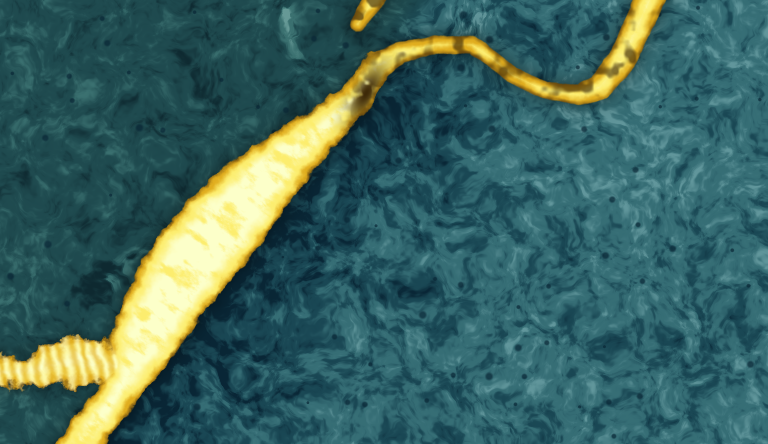
Write a WebGL 2 fragment shader that draws this texture.

```glsl
#version 300 es
precision highp float;
uniform vec2 u_resolution;
out vec4 fragColor;

// Spines of the strand: centre x, centre y, half width
const vec3 BODY[10] = vec3[10](
  vec3(.169, -.014, .045), vec3(.266, .117, .045), vec3(.320, .227, .074),
  vec3(.387, .347, .090), vec3(.466, .453, .097), vec3(.563, .561, .086),
  vec3(.653, .651, .062), vec3(.739, .721, .045), vec3(.804, .786, .038),
  vec3(.851, .851, .032));
const vec3 RIBBON[12] = vec3[12](
  vec3(.851, .851, .032), vec3(.901, .881, .023), vec3(.980, .899, .020),
  vec3(1.063, .899, .020), vec3(1.108, .869, .018), vec3(1.153, .831, .018),
  vec3(1.227, .797, .018), vec3(1.306, .786, .023), vec3(1.351, .804, .029),
  vec3(1.401, .865, .032), vec3(1.432, .932, .032), vec3(1.468, 1.011, .034));
const vec3 BRANCH[5] = vec3[5](
  vec3(-.011, .162, .038), vec3(.056, .162, .030), vec3(.113, .178, .045),
  vec3(.169, .185, .060), vec3(.250, .178, .050));

const vec3 DEEP = vec3(.035, .15, .21);
const vec3 TEAL = vec3(.10, .28, .33);
const vec3 MIST = vec3(.21, .43, .46);
const vec3 FROST = vec3(.38, .59, .61);
const vec3 BROWN = vec3(.24, .16, .03);
const vec3 GOLD = vec3(.88, .68, .12);
const vec3 LEMON = vec3(.99, .93, .43);
const vec3 CREAM = vec3(.99, 1., .79);

float hash(vec2 p) {
  return fract(sin(dot(p, vec2(127.1, 311.7))) * 43758.5453);
}

float noise(vec2 p) {
  vec2 i = floor(p), f = fract(p);
  f = f * f * (3. - 2. * f);
  return mix(mix(hash(i), hash(i + vec2(1, 0)), f.x),
             mix(hash(i + vec2(0, 1)), hash(i + vec2(1, 1)), f.x), f.y);
}

float fbm(vec2 p) {
  float sum = 0., amp = .5;
  for (int i = 0; i < 4; i++) {
    sum += amp * noise(p);
    p = mat2(.8, .6, -.6, .8) * p * 2.03 + 7.3;
    amp *= .5;
  }
  return sum / .9375;
}

// Distance to a segment whose half width changes along it
float taper(vec2 p, vec3 a, vec3 b) {
  vec2 ab = b.xy - a.xy;
  float t = clamp(dot(p - a.xy, ab) / dot(ab, ab), 0., 1.);
  return length(p - a.xy - ab * t) - mix(a.z, b.z, t);
}

// Soft elliptical spot, turned by an angle
float spot(vec2 p, vec2 centre, vec2 size, float angle) {
  float c = cos(angle), s = sin(angle);
  vec2 q = mat2(c, -s, s, c) * (p - centre) / size;
  return exp(-dot(q, q));
}

// Sparse pits, one at most in each cell
float pits(vec2 p, float cells) {
  vec2 id = floor(p * cells);
  vec2 centre = .25 + .5 * vec2(hash(id + 3.1), hash(id + 8.7));
  float radius = .06 + .12 * hash(id + 5.2);
  float r = length(fract(p * cells) - centre);
  return step(.80, hash(id)) * (1. - smoothstep(radius * .4, radius, r));
}

vec3 stone(vec2 p, float body) {
  vec2 warp = vec2(fbm(p * 9.), fbm(p * 9. + 31.)) - .5;
  float broad = fbm(p * 5. + 2.);
  float grain = fbm(p * 36. + warp * 5.);
  float fine = noise(p * 120. + warp * 8.);
  float side = dot(p - vec2(.466, .453), vec2(.78, -.625));
  float right = smoothstep(0., .08, side);
  // Broad light and shade
  float light = mix(.40, .66, right) + .10 * smoothstep(.9, 1.6, p.x) * right;
  light -= .62 * right * exp(-max(body, 0.) / .13);
  light -= .22 * spot(p, vec2(.20, .33), vec2(.16, .05), .75);
  light -= .20 * spot(p, vec2(.74, .87), vec2(.15, .06), 1.0);
  light -= .22 * spot(p, vec2(1.24, .94), vec2(.16, .08), 0.);
  light -= .18 * spot(p, vec2(.45, .03), vec2(.20, .14), .5);
  // Grain, then pale scuffs and pits
  float contrast = mix(.75, 1.25, right);
  light += contrast * ((grain - .5) * 1.05 + (fine - .5) * .22) + (broad - .5) * .45;
  float scuff = spot(p, vec2(.65, .95), vec2(.015, .075), .25)
    + .8 * spot(p, vec2(.27, .39), vec2(.06, .022), .8)
    + .7 * spot(p, vec2(1.06, .955), vec2(.06, .03), 0.);
  light += scuff * smoothstep(.35, .7, grain) * .9;
  vec3 col = mix(DEEP, TEAL, smoothstep(-.05, .36, light));
  col = mix(col, MIST, smoothstep(.36, .76, light));
  col = mix(col, FROST, smoothstep(.78, 1.25, light));
  col += vec3(.02, .012, -.02) * (1. - right);
  return mix(col, DEEP, .7 * pits(p, 15.));
}

vec3 strand(vec2 p, float depth, float thin, float branch) {
  float mottle = fbm(p * 24.);
  float fleck = noise(p * 75.);
  float pale = depth + (mottle - .5) * .025;
  vec3 col = mix(GOLD, LEMON, smoothstep(.006, .023, pale));
  float streak = fbm(mat2(.78, .625, -.625, .78) * p * vec2(28., 50.));
  col = mix(col, CREAM, smoothstep(.018, .05, pale) * smoothstep(.22, .55, streak));
  // Cross ridges on the branch, blotches on the ribbon
  float ridge = .5 + .5 * sin(p.x * 230. + p.y * 45. + mottle * 5.);
  col = mix(col, mix(GOLD, CREAM, ridge), .6 * branch);
  float blotch = smoothstep(.48, .72, noise(p * 31. + 4.) * .75 + fleck * .25);
  col = mix(col, BROWN, .65 * blotch * thin);
  float scorch = spot(p, vec2(.825, .79), vec2(.065, .028), 1.05);
  col = mix(col, BROWN, scorch * smoothstep(.25, .6, fleck * .5 + mottle * .5));
  float rim = 1. - smoothstep(0., .010, depth);
  return mix(col, BROWN * 1.6, rim * (.35 + .45 * fleck));
}

void main() {
  vec2 p = gl_FragCoord.xy / u_resolution.y;
  float body = 9., ribbon = 9., branch = 9.;
  for (int i = 0; i < 9; i++) body = min(body, taper(p, BODY[i], BODY[i + 1]));
  for (int i = 0; i < 11; i++) ribbon = min(ribbon, taper(p, RIBBON[i], RIBBON[i + 1]));
  for (int i = 0; i < 4; i++) branch = min(branch, taper(p, BRANCH[i], BRANCH[i + 1]));
  ribbon = min(ribbon, taper(p, vec3(.849, 1.011, .025), vec3(.806, .946, .017)));
  // Ragged outlines
  float rough = fbm(p * 42.) - .5;
  float edge = min(body + rough * .018, min(ribbon + rough * .006, branch + rough * .04));
  float thin = smoothstep(-.01, .01, body - ribbon);
  float onBranch = smoothstep(-.01, .02, body - branch) * step(p.x, .4);
  vec3 col = stone(p, body);
  col *= 1. - .3 * exp(-max(edge, 0.) / .018);
  float pixel = 1. / u_resolution.y;
  float cover = 1. - smoothstep(-pixel, pixel, edge);
  col = mix(col, strand(p, -edge, thin, onBranch), cover);
  fragColor = vec4(col, 1.);
}
```
